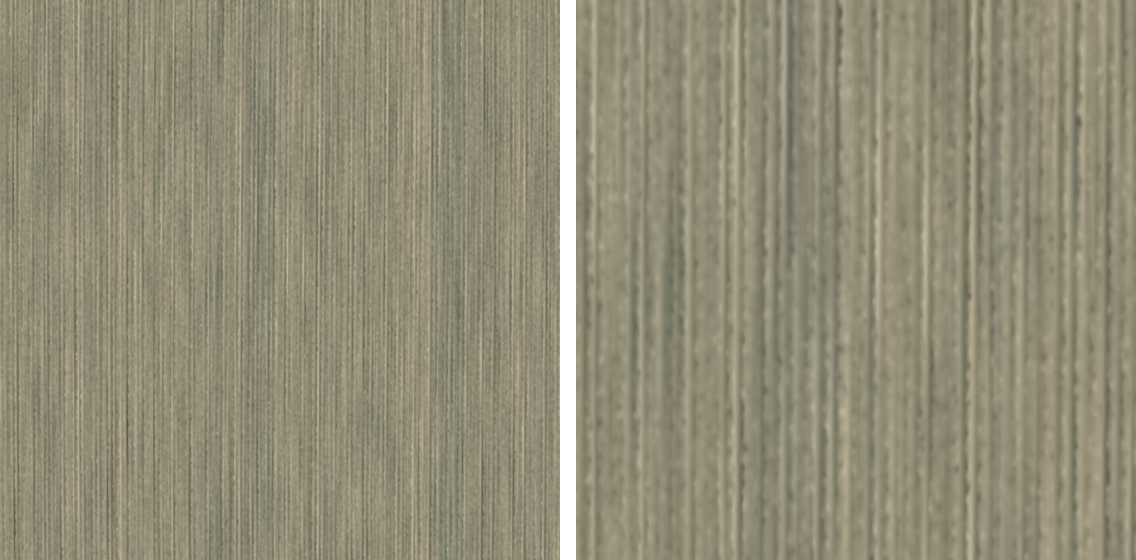
Left: the whole. Right: its middle third, enlarged.
A Shadertoy shader for this texture:

```glsl
float hash(vec2 p) {
    vec3 q = fract(p.xyx * vec3(0.1031, 0.1030, 0.0973));
    q += dot(q, q.yzx + 33.33);
    return fract((q.x + q.y) * q.z);
}

// Vertical strands: jittered cells, alternately light and dark, fading along y
float strands(vec2 p, float count, float seed) {
    float x = p.x * count;
    float cell = floor(x);
    float sum = 0.0;
    for (int i = -1; i <= 1; i++) {
        float id = cell + float(i);
        float jitter = hash(vec2(id + 7.0, seed));
        float side = 1.0 - 2.0 * mod(id, 2.0);
        float tone = side * (0.15 + 0.8 * hash(vec2(id + 7.0, seed + 11.0)));
        float phase = 6.283 * hash(vec2(id + 7.0, seed + 23.0));
        float d = x - id - 0.25 - 0.5 * jitter;
        float fade = 0.85 + 0.35 * sin(p.y * (4.0 + 7.0 * jitter) + phase);
        float dashes = 0.32 * sin(p.y * (11.0 + 22.0 * jitter) + 2.0 * phase);
        sum += (tone * fade + dashes) * exp(-5.5 * d * d);
    }
    return sum;
}

// Fine pores: small bumps scattered one per cell
float pores(vec2 p) {
    vec2 cell = floor(p);
    float sum = 0.0;
    for (int j = -1; j <= 1; j++) {
        for (int i = -1; i <= 1; i++) {
            vec2 id = cell + vec2(i, j) + 5.0;
            vec2 centre = id - 5.0 + vec2(hash(id), hash(id + 41.0));
            vec2 d = p - centre;
            sum += (2.0 * hash(id + 83.0) - 1.0) * exp(-4.5 * dot(d, d));
        }
    }
    return sum;
}

// Soft vertical band around a given x
float band(float x, float centre, float width) {
    float d = (x - centre) / width;
    return exp(-d * d);
}

void mainImage(out vec4 fragColor, in vec2 fragCoord) {
    vec2 p = fragCoord / iResolution.xy;
    float grain = pores(p * vec2(250.0, 170.0));

    // Slight lean and rough edges on the strands
    vec2 q = p;
    q.x += 0.003 * sin(2.2 * p.y + 3.0 * p.x) + 0.0008 * grain;

    float broad = strands(q, 20.0, 1.0);
    float medium = strands(q, 85.0, 2.0);
    float lines = strands(q, 215.0, 3.0);
    float hairs = strands(q, 285.0, 4.0);

    // Cool and warm zones across the board
    float cool = band(q.x, 0.81, 0.022) + 0.5 * band(q.x, 0.465, 0.03);
    float warm = band(q.x, 0.75, 0.018) + 0.5 * band(q.x, 0.265, 0.012);

    float light = 0.014 * broad + 0.026 * medium + 0.076 * lines + 0.060 * hairs;
    light += 0.050 * grain + 0.016 * warm - 0.024 * cool;
    float tint = 0.45 * broad + 0.5 * medium + 0.5 * lines + 0.5 * warm - 0.9 * cool;

    vec3 wood = vec3(0.570, 0.549, 0.463);
    wood += light * vec3(1.0, 0.97, 0.92);
    wood += tint * vec3(0.022, 0.003, -0.008);
    fragColor = vec4(clamp(wood, 0.0, 1.0), 1.0);
}
```
